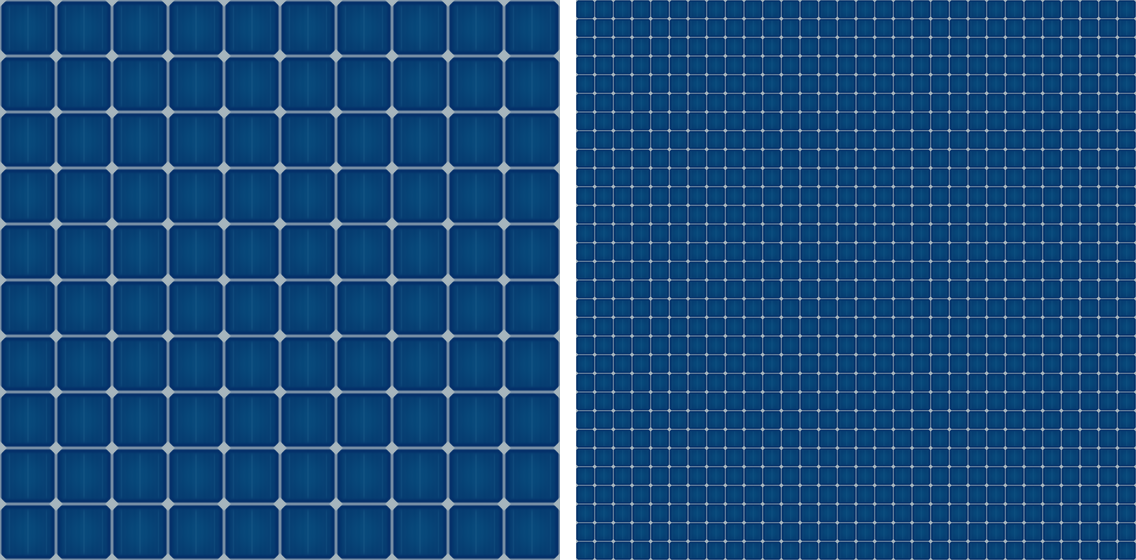
Left, the tile; right, the same tile 3 across and 3 down.
This pattern is drawn by a three.js fragment shader. Its source:

```glsl
// Grid of dark blue solar cells with chamfered corners, pale seams and diamond joints.
#define REPEATS 10.0
#define SEAM_WIDTH 0.052
#define JOINT_RADIUS 0.122
#define SOFTNESS 0.012
#define STREAKS 16.0
#define STREAK_STRENGTH 0.012
#define SEAM_COLOR vec3(0.47, 0.56, 0.65)
#define JOINT_COLOR vec3(0.65, 0.71, 0.74)
#define RIM_COLOR vec3(0.015, 0.185, 0.41)
#define CELL_COLOR vec3(0.025, 0.235, 0.44)
#define GLOW_COLOR vec3(0.03, 0.285, 0.48)
#define WIRE_COLOR vec3(0.10, 0.35, 0.53)

varying vec2 vUv;

float hashSlope(float i) {
  return fract(sin(i * 127.1 + 3.7) * 437.58) * 2.0 - 1.0;
}

// One-dimensional gradient noise that wraps after a whole period
float gradientNoise(float x, float period) {
  float i = floor(x);
  float f = x - i;
  float left = hashSlope(mod(i, period)) * f;
  float right = hashSlope(mod(i + 1.0, period)) * (f - 1.0);
  return 2.0 * mix(left, right, f * f * (3.0 - 2.0 * f));
}

// Coverage of a shape from its signed distance
float fill(float distance) {
  return 1.0 - smoothstep(-SOFTNESS, SOFTNESS, distance);
}

// Three faint upright wires, evenly spaced about the cell centre
float wires(float x) {
  float sum = 0.0;
  for (int i = -1; i <= 1; i++) {
    float offset = abs(x - float(i) * 0.33);
    float weight = i == 0 ? 0.5 : 0.36;
    sum += weight * (1.0 - smoothstep(0.004, 0.024, offset));
  }
  return sum;
}

void main() {
  vec2 p = fract(vUv * REPEATS) - 0.5;
  vec2 a = abs(p);

  // Distances to the straight seams and the diamond joints
  float square = max(a.x, a.y) - 0.5 + 0.5 * SEAM_WIDTH;
  float joint = (1.0 - JOINT_RADIUS - a.x - a.y) * 0.7071;
  float cell = max(square, -joint);

  // Cell face: central glow, upright streaks, wires and a dark rim
  float glow = 1.0 - smoothstep(0.05, 0.48, length(p * vec2(1.0, 0.85)));
  vec3 color = mix(CELL_COLOR, GLOW_COLOR, glow);
  color += STREAK_STRENGTH * gradientNoise((p.x + 0.5) * STREAKS, STREAKS);
  float wireFade = 1.0 - smoothstep(0.33, 0.45, a.y);
  color = mix(color, WIRE_COLOR, wires(p.x) * wireFade);
  color = mix(color, RIM_COLOR, smoothstep(-0.09, -0.02, cell));

  // Pale frame over the cells
  color = mix(SEAM_COLOR, color, fill(square));
  color = mix(color, JOINT_COLOR, fill(joint));

  gl_FragColor = vec4(color, 1.0);
}
```
